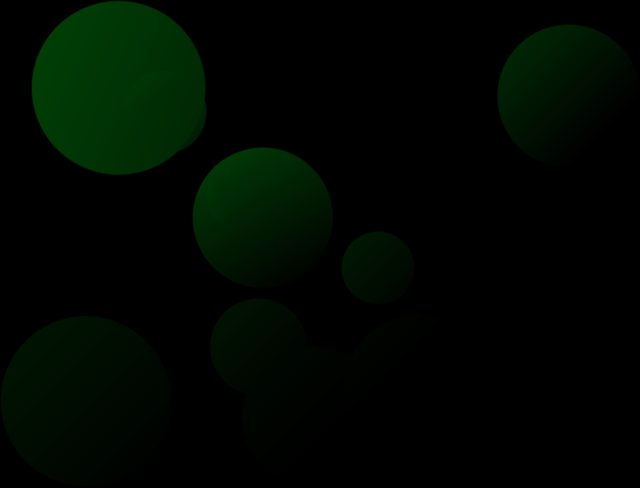
Give the GLSL for this background, as a Shadertoy shader.

```glsl
// Dim green bubbles floating on black. Each bubble is an antialiased disc
// with a linear light ramp across it; overlaps keep the brighter surface.
// Coordinates are in canvas heights, with the origin at the lower left.

const vec3 GREEN_TINT = vec3(0.0, 1.0, 0.09);
const vec2 UPPER_LEFT = vec2(-0.7071, 0.7071);

// Brightness of one disc, from "dim" to "lit" along the light direction.
// A negative dim value lets the far side sink into the black.
float bubble(vec2 p, vec2 center, float radius, vec2 toLight, float dim, float lit) {
    vec2 local = (p - center) / radius;
    float pixel = 1.0 / iResolution.y;
    float coverage = 1.0 - smoothstep(-pixel, pixel, length(p - center) - radius);
    float ramp = 0.5 + 0.5 * dot(local, toLight);
    return coverage * max(mix(dim, lit, ramp), 0.0);
}

void mainImage(out vec4 fragColor, in vec2 fragCoord) {
    vec2 p = fragCoord / iResolution.y;
    vec2 steepLight = normalize(vec2(-0.5, 0.85));
    vec2 sideLight = normalize(vec2(-0.9, 0.4));
    float level = 0.0;

    // Large bright bubble and the small one peeking out at its right
    level = max(level, bubble(p, vec2(0.243, 0.820), 0.178, sideLight, 0.155, 0.245));
    level = max(level, bubble(p, vec2(0.337, 0.771), 0.086, UPPER_LEFT, 0.115, 0.21));

    // Central bubble with a round highlight inside
    level = max(level, bubble(p, vec2(0.5385, 0.554), 0.1436, steepLight, 0.015, 0.215));
    level = max(level, bubble(p, vec2(0.494, 0.598), 0.072, sideLight, 0.065, 0.205));

    // Right bubble, fading away towards its lower right
    level = max(level, bubble(p, vec2(1.1658, 0.803), 0.1465, UPPER_LEFT, -0.025, 0.15));

    // Faint bubbles at the center and lower left
    level = max(level, bubble(p, vec2(0.7744, 0.451), 0.0744, UPPER_LEFT, 0.025, 0.095));
    level = max(level, bubble(p, vec2(0.530, 0.289), 0.0995, UPPER_LEFT, 0.012, 0.07));
    level = max(level, bubble(p, vec2(0.176, 0.178), 0.1744, UPPER_LEFT, 0.01, 0.078));

    // Barely visible pair at the lower center
    level = max(level, bubble(p, vec2(0.641, 0.145), 0.145, UPPER_LEFT, -0.015, 0.03));
    level = max(level, bubble(p, vec2(0.863, 0.197), 0.160, UPPER_LEFT, -0.053, 0.022));

    fragColor = vec4(GREEN_TINT * level, 1.0);
}
```
